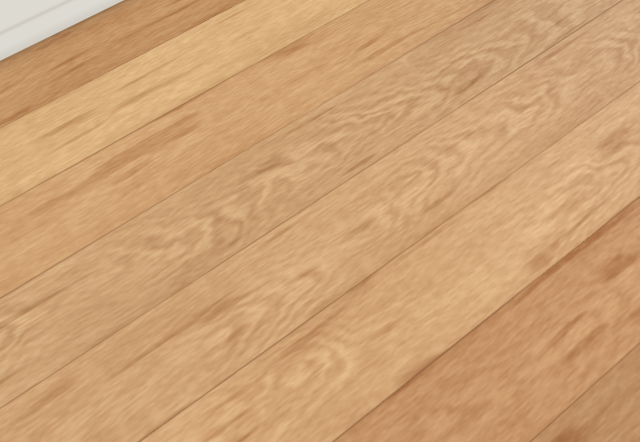
Give the GLSL for this texture, as a WebGL 2 fragment shader.

```glsl
#version 300 es
precision highp float;
// Oak plank floor seen at an angle, with a pale skirting board in the far corner.
// A projective map turns the canvas into plank space (across, along); layered
// stretched noise then gives each plank its fibres, streaks and arched figure.
uniform vec2 u_resolution;
out vec4 fragColor;

// Floor geometry, in canvas heights, measured from the top left corner
const float SLOPE = 0.46;        // rise of the farthest seams
const float CONVERGE = 0.212;    // how fast the seams draw together
const float WALL = 0.138;        // where the floor meets the skirting
const float PLANK = 0.1415;      // width of the farthest plank
const float GROWTH = 0.07;       // widening of the nearer planks
const float SEAM_WIDTH = 0.007;  // half width, in planks

// Strength of the surface layers
const float FIBRE = 0.050;
const float PORES = 0.060;
const float CLOUD = 0.065;
const float FIGURE = 0.044;
const float STREAK = 0.085;
const float HEART = 0.075;

const vec3 GRAIN_TINT = vec3(0.90, 1.08, 1.0);
const vec3 SEAM_COLOR = vec3(0.50, 0.34, 0.22);
const vec3 BOARD_COLOR = vec3(0.865, 0.855, 0.825);
const vec3 BOARD_SHADE = vec3(0.76, 0.73, 0.68);

// Plank colour, and in w how strong its arched figure is
const vec4 PLANKS[8] = vec4[8](
  vec4(0.765, 0.580, 0.400, 0.1), vec4(0.855, 0.695, 0.495, 0.2),
  vec4(0.820, 0.640, 0.455, 0.2), vec4(0.805, 0.640, 0.465, 1.0),
  vec4(0.820, 0.647, 0.470, 0.9), vec4(0.835, 0.660, 0.480, 0.8),
  vec4(0.785, 0.592, 0.420, 0.5), vec4(0.740, 0.555, 0.390, 0.2));

float hash(vec2 p) {
  return fract(sin(dot(p, vec2(127.1, 311.7))) * 43758.5453);
}

float noise(vec2 p) {
  vec2 i = floor(p), f = fract(p);
  f = f * f * (3.0 - 2.0 * f);
  return mix(mix(hash(i), hash(i + vec2(1, 0)), f.x),
             mix(hash(i + vec2(0, 1)), hash(i + vec2(1, 1)), f.x), f.y);
}

float fbm(vec2 p) {
  float sum = 0.0, gain = 0.5;
  for (int i = 0; i < 4; i++) {
    sum += gain * noise(p);
    p = p * 2.03 + 17.3;
    gain *= 0.5;
  }
  return sum / 0.9375;
}

// Nested arches that wander along the middle of a plank
float archFigure(vec2 g, float across, float id) {
  float centre = 0.5 + 0.5 * (noise(vec2(g.x * 0.55, id * 7.3)) - 0.5);
  float s = across - centre;
  float warp = fbm(vec2(g.x * 1.3, g.y * 3.0));
  float jag = noise(vec2(g.x * 11.0, g.y * 26.0));
  float phase = 62.0 * (s * s * 1.6 + 0.16 * g.x + 0.36 * warp) + 1.3 * jag;
  float zone = smoothstep(0.3, 0.65, noise(vec2(g.x * 0.8, id * 3.7 + 0.4)));
  return sin(phase) * exp(-9.0 * s * s) * mix(0.3, 1.0, zone);
}

vec3 floorColor(float u, float v, float aa) {
  float id = clamp(floor(u), 0.0, 7.0);
  float across = u - id;
  vec4 plank = PLANKS[int(id)];
  vec2 g = vec2(v + 13.7 * hash(vec2(id, 4.0)), u + 3.0 * id);

  // Fine fibres, short pores and broad soft bands
  float bend = 0.12 * (noise(vec2(g.x * 0.7, g.y * 1.5)) - 0.5);
  vec2 h = vec2(g.x, g.y + bend);
  float tone = FIBRE * (fbm(h * vec2(1.6, 15.0)) - 0.5);
  tone += PORES * (noise(h * vec2(9.0, 44.0)) - 0.5);
  tone += 0.5 * PORES * (noise(h * vec2(21.0, 60.0)) - 0.5);
  tone += CLOUD * (fbm(h * vec2(0.5, 3.5)) - 0.5);
  tone += FIGURE * plank.w * archFigure(g, across, id);

  // Sparse dark streaks, and heartwood shading beside some seams
  tone -= STREAK * smoothstep(0.72, 0.95, noise(h * vec2(1.1, 11.0)));
  float seam = floor(u + 0.5);
  float edge = abs(u - seam);
  float heart = smoothstep(0.35, 0.8, noise(vec2(v * 0.6, seam * 5.1)));
  tone -= HEART * heart * exp(-9.0 * edge) * noise(h * vec2(0.8, 9.0) + 5.0);

  // Thin joints, some tighter than others
  float joint = 1.0 - smoothstep(SEAM_WIDTH - aa, SEAM_WIDTH + aa, edge);
  float depth = 0.25 + 0.4 * noise(vec2(v * 0.7, seam * 9.0));
  return mix(plank.rgb + tone * GRAIN_TINT, SEAM_COLOR, joint * depth);
}

// Skirting: a flat face with a moulded groove and a dim foot
vec3 skirtingColor(float d) {
  float groove = exp(-pow((d + 0.062) / 0.005, 2.0));
  float foot = smoothstep(-0.03, 0.0, d);
  return mix(BOARD_COLOR, BOARD_SHADE, 0.5 * groove + 0.4 * foot);
}

void main() {
  vec2 p = gl_FragCoord.xy / u_resolution.y;
  p.y = 1.0 - p.y;
  float pixel = 1.0 / u_resolution.y;

  // Canvas to plank space
  float d = (p.y + SLOPE * p.x) / (1.0 - CONVERGE * p.x) - WALL;
  float u = d / (PLANK + GROWTH * d);
  float v = (0.75 * p.x - 0.35 * p.y) / (0.132 + 0.004 * p.x + GROWTH * p.y);
  vec3 color = floorColor(u, v, 0.7 * fwidth(u));

  // Cooler light toward the far right, a warm soft fall-off near the wall
  float cool = smoothstep(0.6, 1.5, p.x) * smoothstep(0.7, 0.0, p.y);
  color += cool * vec3(-0.022, -0.002, 0.022);
  color += 0.022 * exp(-8.0 * dot(p - vec2(1.3, 0.4), p - vec2(1.3, 0.4)));
  color *= 1.0 - 0.22 * exp(-max(d, 0.0) * 90.0);

  float onWall = 1.0 - smoothstep(-pixel, pixel, d);
  fragColor = vec4(mix(color, skirtingColor(d), onWall), 1.0);
}
```
